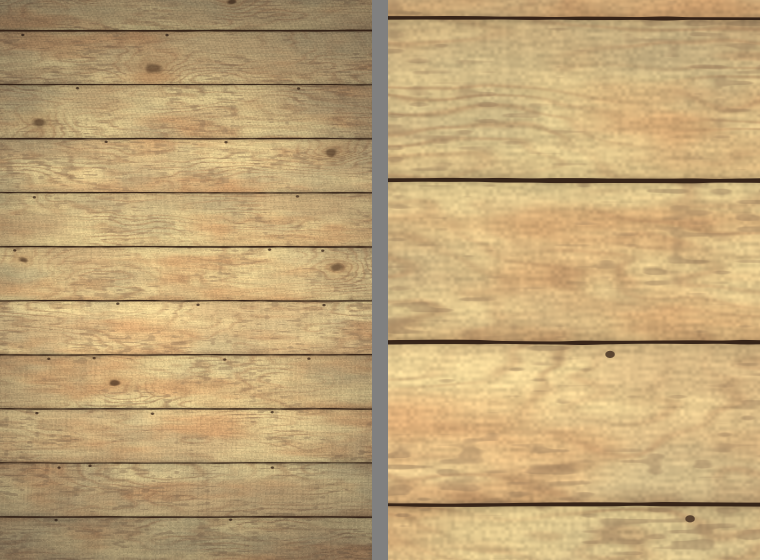
Left, the full canvas; right, a detail of the centre.
Write a WebGL 2 fragment shader that draws this texture.

```glsl
#version 300 es
precision highp float;
// Weathered horizontal planks: ten dark seams divide the canvas into eleven rows.
// Each row gets its own stretched noise for stain, contour grain and fibres;
// hashed knots and nail holes, then a vignette, finish the worn surface.

uniform vec2 u_resolution;
out vec4 fragColor;

float hash(vec2 p) {
  return fract(sin(dot(p, vec2(127.1, 311.7))) * 43758.5);
}

float noise(vec2 p) {
  vec2 i = floor(p), f = fract(p);
  f = f * f * (3.0 - 2.0 * f);
  return mix(mix(hash(i), hash(i + vec2(1, 0)), f.x),
             mix(hash(i + vec2(0, 1)), hash(i + vec2(1, 1)), f.x), f.y);
}

float fbm(vec2 p) {
  float sum = 0.0, amp = 0.53;
  for (int i = 0; i < 4; i++) {
    sum += amp * noise(p);
    p = p * 2.03 + 7.7;
    amp *= 0.5;
  }
  return sum;
}

void main() {
  // Plank space: one unit is one plank height, row counts from the bottom
  float plankHeight = 0.0965;
  vec2 uv = gl_FragCoord.xy / u_resolution;
  vec2 q = gl_FragCoord.xy / u_resolution.y / plankHeight;
  q.y += 1.0 - 0.0768 / plankHeight;
  float pixel = 1.0 / (u_resolution.y * plankHeight);
  float row = floor(q.y);
  float y = q.y - row;
  vec2 s = vec2(q.x, y) + row * vec2(17.3, 9.1);

  // Knots bend the grain field and leave a dark core
  float bend = 0.0, core = 0.0, halo = 0.0;
  for (int k = 0; k < 2; k++) {
    vec2 id = vec2(float(k) + 3.0, row + 5.0);
    float present = step(0.62, hash(id));
    float size = mix(0.05, 0.15, hash(id + 31.0));
    vec2 center = vec2((float(k) + hash(id + 11.0)) * 3.45, 0.25 + 0.5 * hash(id + 23.0));
    vec2 d = (vec2(q.x, y) - center) * vec2(0.6, 1.0);
    float r = length(d) + 0.05 * (noise(s * 9.0) - 0.5);
    bend += present * 0.4 * exp(-dot(d, d) * 9.0);
    halo += present * exp(-r * r / (size * size * 4.0));
    core += present * (1.0 - smoothstep(size * 0.3, size, r)) * mix(0.9, 0.4, size / 0.15);
  }

  // Stain: pale yellow, orange and grey-green patches along each plank
  vec3 color = mix(vec3(0.83, 0.71, 0.51), vec3(0.93, 0.83, 0.59),
                   smoothstep(0.3, 0.7, fbm(s * vec2(0.5, 2.2))));
  float orange = smoothstep(0.42, 0.78, fbm(s * vec2(0.6, 2.6) + 40.0));
  color = mix(color, vec3(0.83, 0.62, 0.42), orange * 0.7);
  float grey = smoothstep(0.45, 0.8, fbm(s * vec2(0.9, 2.0) + 80.0));
  color = mix(color, vec3(0.75, 0.68, 0.51), grey * 0.6);
  color *= 0.96 + 0.08 * hash(vec2(row, 4.0));

  // Contour grain, broken up where the surface is worn
  float field = fbm(s * vec2(0.35, 1.5) + 20.0) + 0.15 * y + bend;
  float ring = pow(0.5 + 0.5 * sin(field * 70.0 + 1.5 * noise(s * vec2(5, 12))), 3.0);
  float worn = smoothstep(0.25, 0.7, fbm(s * vec2(1.2, 3.0) + 60.0));
  color = mix(color, vec3(0.64, 0.47, 0.33), ring * mix(0.08, 0.4, worn));

  // Fibres, cross-cut saw marks and speckle
  float fibre = noise(s * vec2(3.0, 38.0)) - 0.5;
  float saw = noise(s * vec2(32.0, 2.0)) - 0.5;
  float speckle = noise(s * vec2(42.0, 46.0)) - 0.5;
  color *= 1.0 + 0.10 * fibre + 0.05 * saw + 0.13 * speckle;
  float scuff = smoothstep(0.66, 0.85, noise(s * vec2(7.0, 30.0)) * 0.7 + worn * 0.3);
  color = mix(color, vec3(0.58, 0.47, 0.35), scuff * 0.4);

  // Knot colour
  color = mix(color, vec3(0.74, 0.54, 0.35), min(halo, 1.0) * 0.4);
  color = mix(color, vec3(0.27, 0.18, 0.12), min(core, 1.0));

  // Nail holes just below the upper edge
  float cell = floor(q.x / 1.3);
  vec2 nailId = vec2(cell, row + 50.0);
  vec2 nail = vec2((cell + 0.1 + 0.8 * hash(nailId)) * 1.3, 0.91 + 0.04 * hash(nailId + 7.0));
  float nailDist = length((vec2(q.x, y) - nail) * vec2(0.75, 1.0));
  float hole = clamp((0.022 - nailDist) / pixel + 0.5, 0.0, 1.0);
  color = mix(color, vec3(0.25, 0.17, 0.12), hole * 0.8 * step(0.45, hash(nailId + 13.0)));

  // Vignette, slightly cooler towards the corners
  float falloff = smoothstep(0.3, 1.15, length((uv - 0.5) * vec2(1.3, 1.75)));
  color *= 1.0 - falloff * vec3(0.36, 0.35, 0.31);

  // Seams: uneven width with a soft shadow on either side
  float seam = floor(q.y + 0.5);
  float seamDist = abs(q.y - seam + 0.008 * (noise(vec2(q.x * 1.5, seam)) - 0.5));
  float halfWidth = mix(0.009, 0.017, hash(vec2(seam, 9.0))) + 0.005 * (noise(vec2(q.x * 6.0, seam + 30.0)) - 0.5);
  color *= 1.0 - 0.22 * exp(-seamDist * 28.0);
  float gap = clamp((halfWidth - seamDist) / pixel + 0.5, 0.0, 1.0);
  color = mix(color, vec3(0.19, 0.12, 0.08), gap * 0.95);

  fragColor = vec4(clamp(color, 0.0, 1.0), 1.0);
}
```
